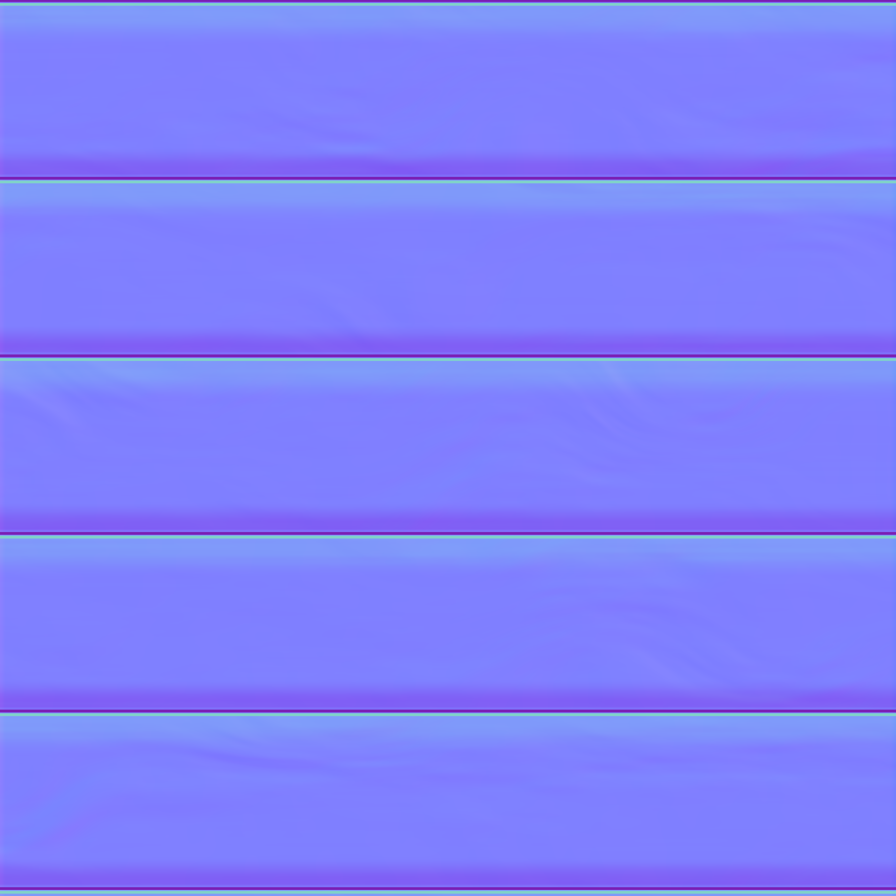
A WebGL 2 fragment shader for this texture map:

```glsl
#version 300 es
precision highp float;
// Normal map of horizontal lap boards with bevelled edges and faint wood grain.

uniform vec2 u_resolution;
out vec4 fragColor;

// Layout, in canvas heights
const float PITCH = 0.1982;          // board height, five boards in all
const float TOP_SEAM = 0.9972;       // height of the highest seam
const float LINE_OFFSET = 0.0021;    // seam line centre from the seam
const float LINE_HALF = 0.0015;
const vec2 UPPER_FADE = vec2(0.014, 0.048);
const vec2 LOWER_FADE = vec2(0.012, 0.038);
const float SIDE_WIDTH = 0.007;

// Relief
const float GRAIN_STRENGTH = 0.014;
const float STREAK_STRENGTH = 0.014;
const float SIDE_TILT = 0.045;
const vec2 GRAIN_SCALE = vec2(9.0, 26.0);

// Encoded normals
const vec3 FLAT = vec3(0.50, 0.50, 1.00);
const vec3 UPPER_BEVEL = vec3(0.50, 0.60, 0.98);
const vec3 LOWER_BEVEL = vec3(0.50, 0.375, 0.96);
const vec3 SEAM_LIGHT = vec3(0.50, 0.83, 0.78);
const vec3 SEAM_DARK = vec3(0.48, 0.11, 0.70);

float hash(vec2 p) {
    return fract(sin(dot(p, vec2(127.1, 311.7))) * 43758.5453);
}

float noise(vec2 p) {
    vec2 i = floor(p);
    vec2 f = fract(p);
    f = f * f * f * (f * (f * 6.0 - 15.0) + 10.0);
    return mix(mix(hash(i), hash(i + vec2(1, 0)), f.x),
               mix(hash(i + vec2(0, 1)), hash(i + vec2(1, 1)), f.x), f.y);
}

// Stretched, warped noise for the board surface
float grainHeight(vec2 p) {
    vec2 q = p * GRAIN_SCALE;
    q.y += 3.0 * noise(p * vec2(5.0, 9.0) + 17.0);
    float sum = 0.0;
    float amplitude = 0.6;
    for (int i = 0; i < 3; i++) {
        sum += amplitude * noise(q);
        q = q * 1.9 + vec2(5.3, 2.7);
        amplitude *= 0.42;
    }
    return sum;
}

// Soft line of fixed half width
float lineMask(float d, float aa) {
    return 1.0 - smoothstep(LINE_HALF - aa, LINE_HALF + aa, abs(d));
}

void main() {
    vec2 uv = gl_FragCoord.xy / u_resolution;
    float aa = max(0.75 / u_resolution.y, 0.0009);

    // Distances to the seams above and below this point
    float drop = TOP_SEAM - uv.y;
    float board = floor(drop / PITCH);
    float fromTop = drop - board * PITCH;
    float fromBottom = PITCH - fromTop;

    // Bevels, with a thin flatter lip above the lower seam
    float upper = 1.0 - smoothstep(UPPER_FADE.x, UPPER_FADE.y, fromTop);
    float lower = 1.0 - smoothstep(LOWER_FADE.x, LOWER_FADE.y, fromBottom);
    lower *= 1.0 - 0.6 * (1.0 - smoothstep(0.0045, 0.0075, fromBottom));
    vec3 color = mix(FLAT, UPPER_BEVEL, upper);
    color = mix(color, LOWER_BEVEL, lower);

    // Long streaks, strongest on the bevels
    float streak = noise(vec2(uv.x * 2.5, uv.y * 210.0) + board * 13.0) - 0.5;
    color.g += STREAK_STRENGTH * streak * (0.25 + upper + lower);

    // Patchy grain, different on each board
    vec2 p = uv + vec2(board * 7.31, board * 3.17);
    vec2 e = vec2(0.004, 0.0);
    vec2 slope = vec2(grainHeight(p - e.xy) - grainHeight(p + e.xy),
                      grainHeight(p - e.yx) - grainHeight(p + e.yx));
    float patches = 0.3 + 0.9 * smoothstep(0.35, 0.8, noise(p * vec2(5.0, 12.0)));
    color.rg += GRAIN_STRENGTH * patches * clamp(slope * vec2(9.0, 6.0), -2.0, 2.0);

    // Slight tilt at the left and right ends
    float leftEnd = 1.0 - smoothstep(0.0, SIDE_WIDTH, uv.x);
    float rightEnd = smoothstep(1.0 - SIDE_WIDTH, 1.0, uv.x);
    color.r += SIDE_TILT * (leftEnd - rightEnd);

    // Seam: dark line above, light line below
    color = mix(color, SEAM_DARK, lineMask(fromBottom - LINE_OFFSET, aa));
    color = mix(color, SEAM_LIGHT, lineMask(fromTop - LINE_OFFSET, aa));

    fragColor = vec4(clamp(color, 0.0, 1.0), 1.0);
}
```
